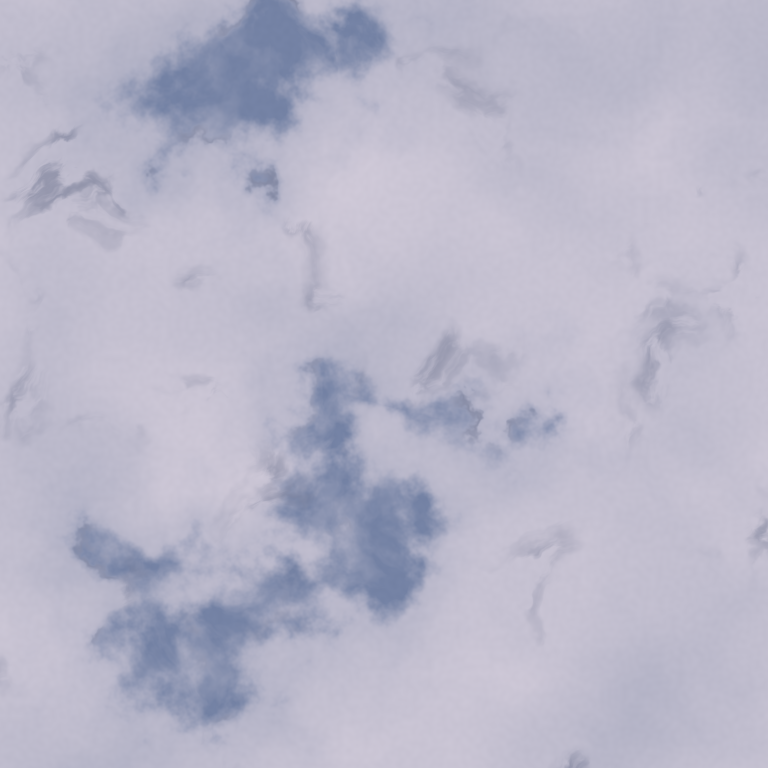
A Shadertoy shader for this texture:

```glsl
const vec3 CLOUD_LIGHT = vec3(0.812, 0.788, 0.845);
const vec3 CLOUD_GREY  = vec3(0.700, 0.700, 0.775);
const vec3 GAP_BLUE    = vec3(0.455, 0.510, 0.645);
const vec3 WISP_DARK   = vec3(0.470, 0.490, 0.590);

// Unit gradient for a lattice cell
vec2 gradientAt(vec2 cell) {
    float angle = 6.2832 * fract(sin(dot(cell, vec2(127.1, 311.7))) * 43758.55);
    return vec2(cos(angle), sin(angle));
}

float gradientNoise(vec2 p) {
    vec2 i = floor(p), f = fract(p);
    vec2 u = f * f * f * (f * (f * 6.0 - 15.0) + 10.0);
    vec2 e = vec2(1.0, 0.0);
    float a = dot(gradientAt(i), f);
    float b = dot(gradientAt(i + e.xy), f - e.xy);
    float c = dot(gradientAt(i + e.yx), f - e.yx);
    float d = dot(gradientAt(i + e.xx), f - e.xx);
    return mix(mix(a, b, u.x), mix(c, d, u.x), u.y);
}

float fbm(vec2 p, int octaves, float gain) {
    float sum = 0.0, amplitude = 0.5;
    for (int i = 0; i < octaves; i++) {
        sum += amplitude * gradientNoise(p);
        p = mat2(1.6, 1.2, -1.2, 1.6) * p + 17.3;
        amplitude *= gain;
    }
    return sum;
}

float capsule(vec2 p, vec2 a, vec2 b, float radius) {
    vec2 pa = p - a, ba = b - a;
    float h = clamp(dot(pa, ba) / dot(ba, ba), 0.0, 1.0);
    return length(pa - ba * h) - radius;
}

// Signed distance to the openings in the cloud layer
float gapDistance(vec2 p) {
    float valley = capsule(p, vec2(0.29, 0.13), vec2(0.50, 0.30), 0.045);
    float column = capsule(p, vec2(0.43, 0.29), vec2(0.42, 0.47), 0.036);
    float crest  = capsule(p, vec2(0.44, 0.50), vec2(0.68, 0.46), 0.004);
    float pools  = min(capsule(p, vec2(0.17, 0.12), vec2(0.22, 0.14), 0.030),
                       capsule(p, vec2(0.15, 0.29), vec2(0.25, 0.27), 0.012));
    float upper  = min(capsule(p, vec2(0.26, 0.87), vec2(0.36, 0.90), 0.060),
                       capsule(p, vec2(0.45, 0.90), vec2(0.49, 0.95), 0.030));
    float gaps = min(min(valley, column), min(crest, min(pools, upper)));
    float pillow = 0.135 - length(p - vec2(0.45, 0.09));
    return max(gaps, pillow);
}

// Ragged dark threads, gathered in scattered patches along a diagonal
float wisps(vec2 p) {
    vec2 along = mat2(0.8, -0.6, 0.6, 0.8) * p;
    float thread = 1.0 - 6.0 * abs(fbm(along * vec2(6.0, 9.0) + 3.7, 6, 0.55));
    float patches = smoothstep(0.08, 0.32, fbm(p * 5.0 + 41.0, 4, 0.5));
    return patches * smoothstep(0.1, 1.0, thread);
}

void mainImage(out vec4 fragColor, in vec2 fragCoord) {
    vec2 p = fragCoord / iResolution.y;

    // Drifting warp
    vec2 warp = vec2(fbm(p * 4.0 + 2.3, 6, 0.5), fbm(p * 4.0 + 29.1, 6, 0.5));
    vec2 q = p + 0.16 * warp;

    // Soft billows
    float shade = 0.42 + 1.35 * fbm(q * vec2(3.2, 3.8) + 11.0, 5, 0.45);
    vec3 color = mix(CLOUD_LIGHT, CLOUD_GREY, clamp(shade, -0.08, 1.1));

    // Blue openings with a hazy border and cloud tufts inside
    float gap = gapDistance(q) + 0.13 * fbm(p * 13.0 + 5.0, 5, 0.55);
    float tufts = 0.80 + 1.1 * fbm(q * 10.0 + 63.0, 5, 0.55);
    float depth = smoothstep(0.045, -0.035, gap) * tufts;
    float haze = 0.14 * smoothstep(0.13, 0.0, gap);
    color = mix(color, GAP_BLUE, clamp(depth + haze, 0.0, 1.0));

    // Broken shadow line on the rims, and loose wisps
    float broken = smoothstep(0.02, 0.25, fbm(p * 7.0 + 87.0, 4, 0.5));
    float rim = broken * smoothstep(0.014, 0.0, abs(gap - 0.006));
    float dark = max(0.55 * rim, 0.6 * wisps(q));
    color = mix(color, WISP_DARK, dark);

    // Faint grain
    color += 0.012 * gradientNoise(p * 110.0);
    fragColor = vec4(color, 1.0);
}
```
